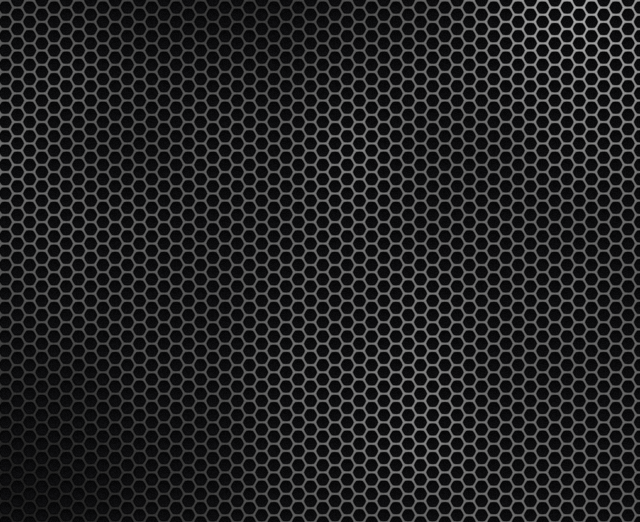
Write a Shadertoy shader that draws this pattern.

```glsl
// Dark perforated metal mesh: rounded flat-top hexagonal holes in staggered columns.
// The nearest hole comes from two interleaved grids; broad soft lights and noise
// vary the sheen of the web, while the recessed floor carries a fine grain.

float hash(vec2 p) {
    return fract(sin(dot(p, vec2(127.1, 311.7))) * 43758.5453);
}

float noise(vec2 p) {
    vec2 i = floor(p), f = fract(p);
    f = f * f * (3.0 - 2.0 * f);
    return mix(mix(hash(i), hash(i + vec2(1, 0)), f.x),
               mix(hash(i + vec2(0, 1)), hash(i + vec2(1, 1)), f.x), f.y);
}

// Offset from the nearest hole centre, where one row pitch is 1.
vec2 hexCell(vec2 grid) {
    vec2 period = vec2(2.0, 1.0);
    vec2 toRegular = vec2(0.866, 1.0);
    vec2 even = (mod(grid + 0.5 * period, period) - 0.5 * period) * toRegular;
    vec2 odd = (mod(grid, period) - 0.5 * period) * toRegular;
    return dot(even, even) < dot(odd, odd) ? even : odd;
}

// Blend of hexagonal and circular radius, which rounds the corners.
float roundedHex(vec2 p) {
    vec2 a = abs(p);
    float hexagon = max(a.y, 0.866 * a.x + 0.5 * a.y);
    return mix(hexagon, length(p), 0.45);
}

float glow(vec2 uv, vec2 centre, vec2 size) {
    vec2 d = (uv - centre) / size;
    return exp(-dot(d, d));
}

// Uneven light across the sheet.
float sheen(vec2 uv) {
    float light = 0.29 + 0.06 * uv.x;
    light += 0.20 * glow(uv, vec2(0.90, 0.97), vec2(0.16, 0.22));
    light += 0.08 * glow(uv, vec2(0.52, 0.68), vec2(0.16, 0.25));
    light += 0.09 * glow(uv, vec2(0.64, 0.22), vec2(0.20, 0.28));
    light += 0.07 * glow(uv, vec2(0.02, 0.70), vec2(0.14, 0.30));
    light -= 0.17 * glow(uv, vec2(0.08, 0.08), vec2(0.28, 0.26));
    light -= 0.11 * glow(uv, vec2(0.38, 1.00), vec2(0.28, 0.16));
    return light + 0.07 * (noise(uv * vec2(9.0, 7.0)) - 0.5);
}

void mainImage(out vec4 fragColor, in vec2 fragCoord) {
    vec2 uv = fragCoord / iResolution.xy;
    vec2 cell = hexCell(uv * vec2(52.4, 36.5) - vec2(0.43, 0.97));
    float radius = roundedHex(cell);
    float pixel = 36.5 / iResolution.y;
    float light = sheen(uv);

    // Recessed floor, shaded under the upper rim
    float grain = hash(floor(uv * vec2(768.0, 628.0)));
    float holeFloor = 0.046 - 0.045 * cell.y + 0.03 * (grain - 0.5);
    holeFloor *= 1.0 - 0.45 * smoothstep(0.28, 0.41, radius);

    // Metal web, brightest along its crest and at the junctions
    float crest = smoothstep(0.40, 0.53, radius);
    float web = light * (0.82 + 0.38 * crest) + 0.03 * (grain - 0.5);

    float cover = smoothstep(-0.75 * pixel, 0.75 * pixel, radius - 0.415);
    vec3 color = mix(holeFloor * vec3(0.98, 0.99, 1.12), vec3(web), cover);
    fragColor = vec4(clamp(color, 0.0, 1.0), 1.0);
}
```
